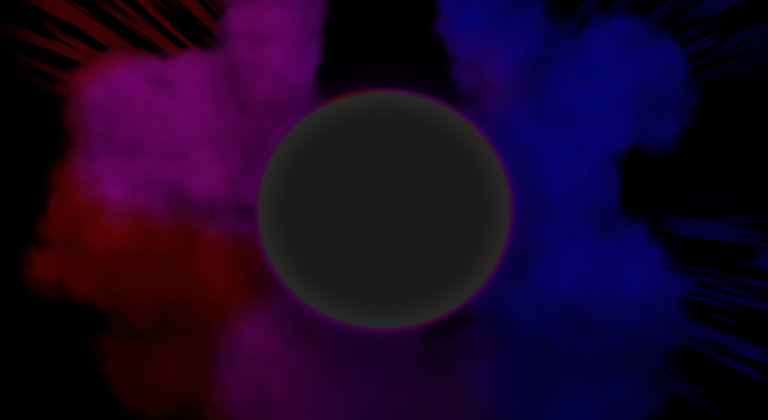
This background is drawn by a Shadertoy shader. Its source:

```glsl
// Red, magenta and blue smoke billowing behind a dark glowing disc.

const vec3 RED = vec3(0.31, 0.01, 0.015);
const vec3 MAGENTA = vec3(0.37, 0.01, 0.34);
const vec3 BLUE = vec3(0.025, 0.01, 0.40);
const vec3 VIOLET = vec3(0.20, 0.005, 0.32);
const vec2 DISC_RADIUS = vec2(0.304, 0.285);

vec2 hash22(vec2 p) {
    vec3 q = fract(vec3(p.xyx) * vec3(0.1031, 0.1030, 0.0973));
    q += dot(q, q.yzx + 33.33);
    return fract((q.xx + q.yz) * q.zy);
}

float valueNoise(vec2 p) {
    vec2 i = floor(p), f = fract(p);
    f = f * f * (3.0 - 2.0 * f);
    float low = mix(hash22(i).x, hash22(i + vec2(1, 0)).x, f.x);
    float high = mix(hash22(i + vec2(0, 1)).x, hash22(i + vec2(1, 1)).x, f.x);
    return mix(low, high, f.y);
}

float fbm(vec2 p) {
    float sum = 0.0, amp = 0.5;
    for (int i = 0; i < 5; i++) {
        sum += amp * valueNoise(p);
        p = mat2(1.6, 1.2, -1.2, 1.6) * p + 7.3;
        amp *= 0.5;
    }
    return sum;
}

// Rounded lumps: high at the heart of each cell, low in the creases.
float lumps(vec2 p) {
    vec2 cell = floor(p), f = fract(p);
    float nearest = 1.0;
    for (int y = -1; y <= 1; y++)
    for (int x = -1; x <= 1; x++) {
        vec2 o = vec2(x, y);
        vec2 d = o + hash22(cell + o) - f;
        nearest = min(nearest, dot(d, d));
    }
    return 1.0 - nearest;
}

float puff(vec2 p, vec2 centre, vec2 radius) {
    return (length((p - centre) / radius) - 1.0) * min(radius.x, radius.y);
}

float blend(float a, float b) {
    float h = max(0.04 - abs(a - b), 0.0) / 0.04;
    return min(a, b) - h * h * 0.01;
}

float leftCloud(vec2 p) {
    float d = puff(p, vec2(-0.42, 0.17), vec2(0.28, 0.21));
    d = blend(d, puff(p, vec2(-0.26, 0.40), vec2(0.14, 0.21)));
    d = blend(d, puff(p, vec2(-0.62, 0.24), vec2(0.16, 0.15)));
    d = blend(d, puff(p, vec2(-0.64, 0.00), vec2(0.18, 0.21)));
    d = blend(d, puff(p, vec2(-0.48, -0.14), vec2(0.26, 0.17)));
    d = blend(d, puff(p, vec2(-0.80, -0.13), vec2(0.05, 0.06)));
    d = blend(d, puff(p, vec2(-0.53, -0.37), vec2(0.16, 0.13)));
    return blend(d, puff(p, vec2(-0.18, -0.40), vec2(0.32, 0.23)));
}

float rightCloud(vec2 p) {
    float d = puff(p, vec2(0.26, 0.43), vec2(0.14, 0.17));
    d = blend(d, puff(p, vec2(0.53, 0.28), vec2(0.21, 0.18)));
    d = blend(d, puff(p, vec2(0.36, 0.08), vec2(0.21, 0.27)));
    d = blend(d, puff(p, vec2(0.48, -0.22), vec2(0.26, 0.22)));
    return blend(d, puff(p, vec2(0.34, -0.43), vec2(0.32, 0.18)));
}

// Large fields of colour, with soft ragged borders.
vec3 smokeColour(vec2 p, float ragged) {
    vec2 w = p + ragged * 0.12;
    float upper = puff(w, vec2(-0.40, 0.19), vec2(0.36, 0.24));
    float plume = puff(w, vec2(-0.25, 0.42), vec2(0.18, 0.25));
    float lower = puff(w, vec2(-0.12, -0.42), vec2(0.30, 0.26));
    float pink = smoothstep(0.04, -0.05, min(min(upper, plume), lower));
    vec3 colour = mix(RED, MAGENTA, pink);
    colour = mix(colour, VIOLET, smoothstep(-0.30, -0.02, w.x));
    float warm = smoothstep(0.16, 0.0, length(w - vec2(0.24, 0.31)));
    return mix(colour, mix(BLUE, VIOLET, 0.75 * warm), smoothstep(0.08, 0.28, w.x + 0.1 * p.y));
}

// Fine trails flying outward, confined to one patch.
float streaks(vec2 p, vec2 centre, vec2 radius) {
    float angle = atan(p.y, abs(p.x));
    float lines = valueNoise(vec2(angle * 48.0, length(p) * 5.0 + sign(p.x) * 20.0));
    lines *= 0.6 + 0.8 * valueNoise(vec2(angle * 110.0, length(p) * 14.0));
    return smoothstep(0.35, 0.75, lines) * smoothstep(0.03, -0.10, puff(p, centre, radius));
}

void mainImage(out vec4 fragColor, in vec2 fragCoord) {
    vec2 p = (fragCoord - 0.5 * iResolution.xy) / iResolution.y;
    float ragged = fbm(p * 6.0 + 11.0) - 0.48;
    vec2 warped = p + 0.07 * vec2(ragged, fbm(p * 7.0 + 31.0) - 0.48);
    float billow = 0.6 * lumps(warped * 8.0) + 0.4 * lumps(warped * 17.0 + 5.0);

    // Trails, then smoke shaded by its lumps and wisps
    vec3 colour = RED * 0.75 * streaks(p, vec2(-0.62, 0.44), vec2(0.28, 0.22));
    colour += BLUE * 0.40 * streaks(p, vec2(0.68, 0.46), vec2(0.30, 0.18));
    colour += BLUE * 0.50 * streaks(p, vec2(0.78, -0.22), vec2(0.26, 0.26));
    float edge = min(leftCloud(warped), rightCloud(warped)) - 0.06 * (billow - 0.68);
    float density = smoothstep(0.012, -0.035, edge);
    float light = 0.52 + 0.28 * billow + 0.75 * ragged + 0.25 * smoothstep(0.0, -0.12, edge);
    light *= 1.0 - 0.38 * smoothstep(0.0, -0.4, p.y);
    float q = length(p / DISC_RADIUS);
    light *= mix(0.55, 1.0, smoothstep(1.0, 1.5, q + 0.5 * max(p.y, 0.0)));
    colour = mix(colour, smokeColour(p, ragged) * max(light, 0.0), density);

    // Violet halo, disc with a paler border, and thin coloured rim
    colour += VIOLET * 0.45 * exp(-max(q - 1.0, 0.0) * 11.0);
    vec3 face = mix(vec3(0.104, 0.096, 0.098), vec3(0.155, 0.155, 0.15), smoothstep(0.72, 1.0, q));
    float soft = 0.008 + 1.5 / (iResolution.y * DISC_RADIUS.y);
    colour = mix(face, colour, smoothstep(1.0 - soft, 1.0 + soft, q));
    float topLeft = smoothstep(0.12, 0.0, length(p - vec2(-0.09, 0.28)));
    vec3 rim = mix(vec3(0.27, 0.0, 0.27), RED, topLeft);
    colour = mix(colour, rim, 0.75 * exp(-pow((q - 1.005) / 0.018, 2.0)));
    fragColor = vec4(colour, 1.0);
}
```
